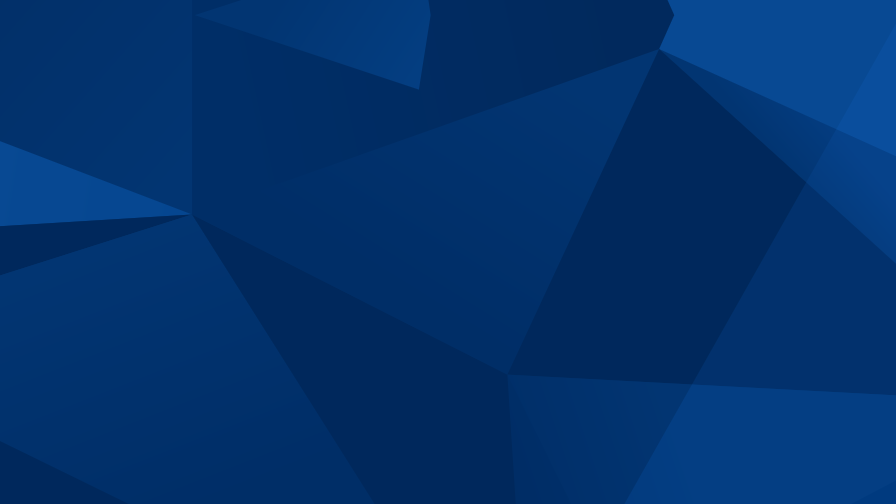
Reproduce this background procedurally as a Shadertoy shader.

```glsl
// Coverage of the half plane to the left of the line a -> b
float leftOf(vec2 p, vec2 a, vec2 b) {
    vec2 d = normalize(b - a), q = p - a;
    float aa = 9.0 / iResolution.y;
    return clamp((d.x * q.y - d.y * q.x) / aa + 0.5, 0.0, 1.0);
}

// Coverage of a wedge at apex, counterclockwise from u to v
float wedge(vec2 p, vec2 apex, vec2 u, vec2 v) {
    return min(leftOf(p, apex, u), leftOf(p, v, apex));
}

// Linear blend of two colours from point a to point b
vec3 ramp(vec2 p, vec2 a, vec2 b, vec3 from, vec3 to) {
    vec2 d = b - a;
    return mix(from, to, clamp(dot(p - a, d) / dot(d, d), 0.0, 1.0));
}

void mainImage(out vec4 fragColor, in vec2 fragCoord) {
    // The canvas is 16 by 9 units
    vec2 p = fragCoord / iResolution.xy * vec2(16.0, 9.0);
    vec2 hubLeft = vec2(3.43, 5.17);
    vec2 hubTop = vec2(11.77, 8.125);
    vec2 hubLow = vec2(9.06, 2.31);

    vec3 deep = vec3(0.0, 0.158, 0.36);
    vec3 navy = vec3(0.0, 0.18, 0.405);
    vec3 blue = vec3(0.008, 0.208, 0.447);
    vec3 bright = vec3(0.03, 0.285, 0.575);

    // Upper middle ground and its hanging facet
    vec3 col = ramp(p, vec2(4.0, 7.0), vec2(11.0, 8.5), navy, deep + 0.004);
    vec2 tip = vec2(7.48, 7.4), corner = vec2(7.69, 8.73);
    float facet = wedge(p, vec2(3.48, 8.73), tip, vec2(4.31, 9.0));
    facet = min(facet, leftOf(p, tip, corner));
    facet = min(facet, leftOf(p, corner, vec2(7.65, 9.0)));
    col = mix(col, ramp(p, vec2(5.0, 9.0), tip, blue, vec3(0.015, 0.245, 0.51)), facet);

    // Fan around the left hub
    vec3 panel = ramp(p, vec2(0.0, 9.0), vec2(3.4, 6.0), navy + 0.008, blue);
    col = mix(col, panel, leftOf(p, hubLeft, vec2(3.43, 9.0)));
    col = mix(col, ramp(p, vec2(0.0, 5.7), hubLeft, bright, bright - 0.01),
              wedge(p, hubLeft, vec2(0.0, 6.48), vec2(0.0, 4.96)));
    col = mix(col, deep, wedge(p, hubLeft, vec2(0.0, 4.96), vec2(0.0, 4.08)));
    col = mix(col, ramp(p, vec2(3.6, 0.0), vec2(1.8, 4.6), navy, blue),
              wedge(p, hubLeft, vec2(0.0, 4.08), vec2(6.69, 0.0)));
    col = mix(col, deep, wedge(p, hubLeft, vec2(6.69, 0.0), hubLow));
    col = mix(col, ramp(p, vec2(7.0, 4.0), vec2(9.5, 8.0), navy, blue),
              wedge(p, hubLeft, hubLow, hubTop));
    col = mix(col, deep, leftOf(p, vec2(0.0, 1.125), vec2(2.3, 0.0))
              * 0.0 + leftOf(p, vec2(2.3, 0.0), vec2(0.0, 1.125)));

    // Fan around the lower hub
    col = mix(col, deep, wedge(p, hubLow, vec2(16.0, 1.94), hubTop));
    vec3 floorCol = ramp(p, vec2(9.0, 0.5), vec2(12.0, 1.5), navy, blue);
    floorCol += 0.006 * leftOf(p, vec2(10.2, 0.0), hubLow) * vec3(-0.5, -1.0, -1.5);
    col = mix(col, floorCol, wedge(p, hubLow, vec2(9.21, 0.0), vec2(16.0, 1.94)));

    // Lit planes around the top hub
    float lit = wedge(p, hubTop, vec2(16.0, 4.29), vec2(12.04, 8.73));
    lit = max(lit, wedge(p, vec2(12.04, 8.73), vec2(16.0, 8.73), vec2(11.92, 9.0)));
    vec3 lower = ramp(p, vec2(13.8, 6.3), vec2(14.6, 7.0), blue, vec3(0.015, 0.235, 0.5));
    vec3 litCol = mix(lower, bright, leftOf(p, hubTop, vec2(16.0, 6.21)));
    col = mix(col, litCol, lit);

    // Translucent sheet across the right side
    float sheet = leftOf(p, vec2(16.0, 8.58), vec2(11.15, 0.0));
    col += sheet * mix(vec3(0.006, 0.035, 0.066), vec3(0.008, 0.022, 0.04), lit);
    col -= 0.015 * leftOf(p, vec2(16.0, 0.42), vec2(15.2, 0.0));

    fragColor = vec4(col, 1.0);
}
```
